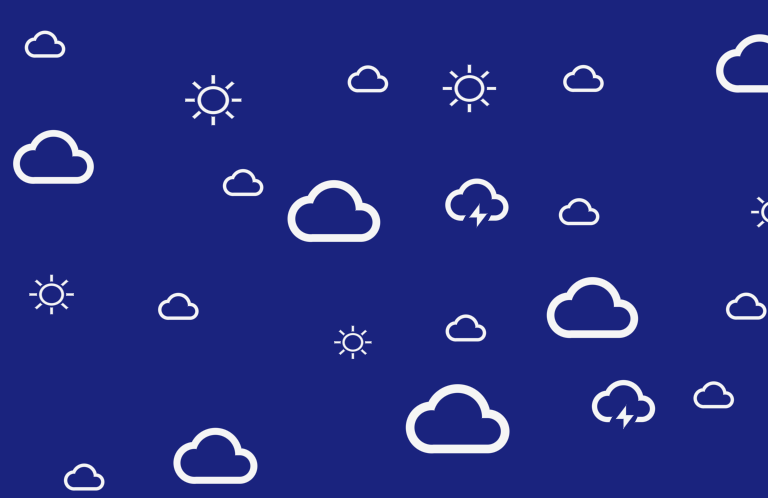
A WebGL 2 fragment shader for this pattern:

```glsl
#version 300 es
precision highp float;
// Weather icons in white outline scattered over deep indigo: clouds, suns, storms.
// Each cell of a jittered grid holds one icon; a modular shuffle deals out the
// kinds, and every icon is a signed distance in units of its own width.

uniform vec2 u_resolution;
out vec4 fragColor;

const vec3 INDIGO = vec3(0.102, 0.137, 0.494);
const vec3 WHITE = vec3(0.961);

// Layout, in units of the canvas height
const int COLUMNS = 6;
const int ROWS = 4;
const vec2 CELL = vec2(0.27, 0.25);
const int SHUFFLE_STEP = 11;
const int SHUFFLE_START = 1;

// Ranks below each limit become that kind; the rest stay empty
const int SMALL_CLOUDS = 10;
const int LARGE_CLOUDS = 16;
const int SUNS = 21;
const int STORMS = 23;

// Icon widths
const float SMALL_CLOUD_SIZE = 0.082;
const vec2 LARGE_CLOUD_RANGE = vec2(0.16, 0.215);
const vec2 SUN_RANGE = vec2(0.07, 0.128);
const float STORM_SIZE = 0.128;

// Icon proportions
const float CLOUD_STROKE = 0.083;
const float SUN_STROKE = 0.062;
const float SUN_SQUASH = 0.89;
const float FAR = 1e3;

vec2 hash2(float n) {
    vec3 p = fract(vec3(n) * vec3(0.1031, 0.1030, 0.0973));
    p += dot(p, p.yzx + 33.33);
    return fract((p.xx + p.yz) * p.zy);
}

float box(vec2 p, vec2 halfSize) {
    vec2 q = abs(p) - halfSize;
    return length(max(q, 0.0)) + min(max(q.x, q.y), 0.0);
}

// Two puffs over a rounded base, drawn as an inner stroke
float cloud(vec2 p) {
    float left = length(p - vec2(-0.248, -0.083)) - 0.248;
    float top = length(p - vec2(0.0, 0.015)) - 0.316;
    vec2 baseEnd = vec2(clamp(p.x, -0.248, 0.286), -0.12);
    float base = length(p - baseEnd) - 0.21;
    float body = min(min(left, top), base);
    return abs(body + 0.5 * CLOUD_STROKE) - 0.5 * CLOUD_STROKE;
}

float boltHalf(vec2 p) {
    float slope = dot(p, vec2(-0.795, 0.606)) - 0.093;
    return max(max(p.x - 0.02, -p.y - 0.03), slope);
}

// Cloud with an opening in its base and a lightning bolt in the gap
float storm(vec2 p) {
    vec2 q = p - vec2(0.02, -0.25);
    float gap = max(abs(q.x - 0.5 * q.y) - 0.2, q.y - 0.05);
    float bolt = min(boltHalf(q), boltHalf(-q));
    return min(max(cloud(p), -gap), bolt);
}

// Ring with eight rays, folded into one octant
float sun(vec2 p) {
    p.y /= SUN_SQUASH;
    float ring = abs(length(p) - 0.25) - 0.5 * SUN_STROKE;
    p = abs(p);
    if (p.y > p.x) p = p.yx;
    vec2 diagonal = vec2(p.x + p.y, p.y - p.x) * sqrt(0.5);
    vec2 rayCentre = vec2(0.415, 0.0);
    vec2 raySize = vec2(0.085, 0.5 * SUN_STROKE);
    float rays = min(box(p - rayCentre, raySize), box(diagonal - rayCentre, raySize));
    return min(ring, rays) * SUN_SQUASH;
}

// Distance to the icon of one cell
float icon(vec2 p, int cellIndex) {
    int rank = (cellIndex * SHUFFLE_STEP + SHUFFLE_START) % (COLUMNS * ROWS);
    if (rank >= STORMS) return FAR;

    float seed = float(cellIndex);
    float vary = hash2(seed + 71.0).x;
    float size = SMALL_CLOUD_SIZE;
    if (rank >= SUNS) size = STORM_SIZE;
    else if (rank >= LARGE_CLOUDS) size = mix(SUN_RANGE.x, SUN_RANGE.y, vary);
    else if (rank >= SMALL_CLOUDS) size = mix(LARGE_CLOUD_RANGE.x, LARGE_CLOUD_RANGE.y, vary);

    vec2 room = CELL - size * vec2(1.0, 0.75);
    vec2 cell = vec2(cellIndex % COLUMNS, cellIndex / COLUMNS);
    vec2 centre = (cell + 0.5) * CELL + (hash2(seed + 13.0) - 0.5) * room;
    vec2 q = (p - centre) / size;

    if (rank >= SUNS) return storm(q) * size;
    if (rank >= LARGE_CLOUDS) return sun(q) * size;
    return cloud(q) * size;
}

void main() {
    vec2 p = gl_FragCoord.xy / u_resolution.y;
    float d = FAR;
    for (int i = 0; i < COLUMNS * ROWS; i++) d = min(d, icon(p, i));

    float pixel = 1.0 / u_resolution.y;
    float ink = smoothstep(0.75 * pixel, -0.75 * pixel, d);
    fragColor = vec4(mix(INDIGO, WHITE, ink), 1.0);
}
```
